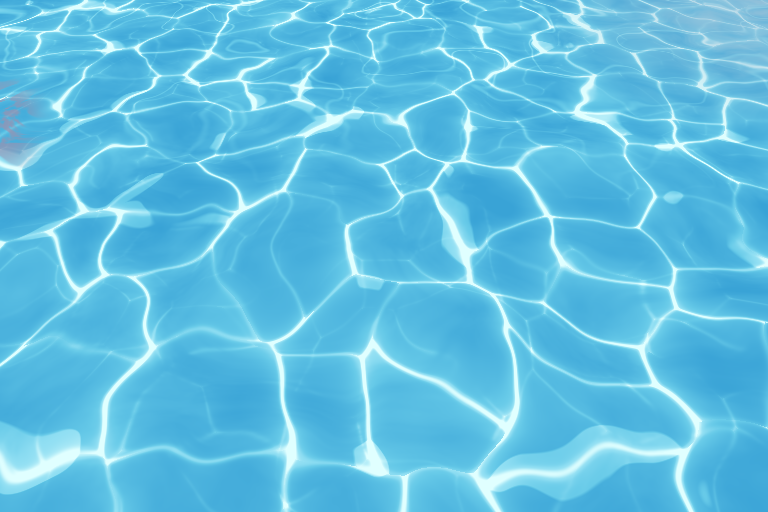
Reproduce this texture procedurally as a Shadertoy shader.

```glsl
const vec3 DEEP = vec3(0.225, 0.64, 0.84);
const vec3 SHALLOW = vec3(0.40, 0.79, 0.91);
const vec3 PALE = vec3(0.56, 0.87, 0.95);
const vec3 SUNLIT = vec3(0.88, 1.0, 1.0);
const vec3 HAZE = vec3(0.62, 0.76, 0.85);
const vec3 ROSE = vec3(0.62, 0.56, 0.68);

const float HORIZON = 1.5;               // height of the vanishing line
const vec2 CELL_DENSITY = vec2(5.3, 7.2);
const float JITTER = 0.86;
const float LINE_WIDTH = 0.026;
const float HALO_WIDTH = 0.12;
const float BEND = 0.55;
const float FINE_BEND = 0.16;

vec2 hash2(vec2 p) {
    vec3 q = fract(p.xyx * vec3(0.1031, 0.1030, 0.0973));
    q += dot(q, q.yzx + 33.33);
    return fract((q.xx + q.yz) * q.zy);
}

vec2 noise2(vec2 p) {
    vec2 i = floor(p), f = fract(p);
    f = f * f * (3.0 - 2.0 * f);
    return mix(mix(hash2(i), hash2(i + vec2(1, 0)), f.x),
               mix(hash2(i + vec2(0, 1)), hash2(i + vec2(1, 1)), f.x), f.y);
}

float fbm(vec2 p) {
    float sum = 0.0, amp = 0.5;
    for (int i = 0; i < 4; i++) {
        sum += amp * noise2(p).x;
        p = mat2(1.6, 1.2, -1.2, 1.6) * p + 7.3;
        amp *= 0.5;
    }
    return sum / 0.9375;
}

vec2 cellPoint(vec2 id) {
    return id + 0.5 + JITTER * (hash2(id) - 0.5);
}

// Light gathered along cell borders: x = sharp line, y = soft halo, z = folded sheet
vec3 caustic(vec2 p, vec2 pixel) {
    vec2 base = floor(p), homeId = base, home = vec2(0.0);
    float best = 1e3;
    for (int j = -1; j <= 1; j++)
    for (int i = -1; i <= 1; i++) {
        vec2 id = base + vec2(i, j);
        vec2 r = cellPoint(id) - p;
        float d = dot(r, r);
        if (d < best) { best = d; home = r; homeId = id; }
    }

    float swell = noise2(p * 2.1 + 40.0).x;
    vec3 light = vec3(0.0);
    for (int j = -2; j <= 2; j++)
    for (int i = -2; i <= 2; i++) {
        vec2 id = homeId + vec2(i, j);
        if (i == 0 && j == 0) continue;
        vec2 r = cellPoint(id) - p;
        vec2 n = normalize(r - home);
        float d = dot(0.5 * (r + home), n);

        // Each border has its own strength; upright ones are brighter
        vec2 rnd = hash2(id + homeId + 71.0);
        float strength = mix(0.25, 1.0, smoothstep(0.05, 0.7, rnd.x));
        strength *= mix(0.5, 1.0, abs(n.x));
        float w = LINE_WIDTH * mix(0.6, 1.5, swell);
        float blur = length(vec2(w, 0.6 * length(n * pixel)));
        light.x += strength * exp(-d * d / (blur * blur)) * w / blur;
        light.y += strength * exp(-d / HALO_WIDTH);

        float fold = 0.2 * smoothstep(0.58, 0.85, swell) * step(0.72, rnd.y);
        float soft = 0.012 + length(n * pixel);
        light.z = max(light.z, smoothstep(soft, -soft, d - fold)
                             * smoothstep(0.0, 0.05, fold));
    }
    return light;
}

vec3 waterRamp(float t) {
    vec3 c = mix(DEEP, SHALLOW, clamp(t / 0.4, 0.0, 1.0));
    c = mix(c, PALE, smoothstep(0.38, 0.62, t));
    return mix(c, SUNLIT, smoothstep(0.58, 1.0, t));
}

void mainImage(out vec4 fragColor, in vec2 fragCoord) {
    vec2 uv = fragCoord / iResolution.y;
    float aspect = iResolution.x / iResolution.y;
    float x = uv.x - 0.5 * aspect;

    // Perspective view of the pool surface
    float away = 1.0 / (HORIZON - uv.y);
    vec2 plane = CELL_DENSITY * away * vec2(x, 1.0);
    vec2 pixel = CELL_DENSITY * vec2(away, away * away) / iResolution.y;
    float far = smoothstep(0.55, 1.0, uv.y);

    // Waves bend the network
    vec2 p = plane + BEND * (noise2(plane * 1.1 + 3.0) - 0.5);
    p += FINE_BEND * (noise2(plane * 3.0 + 19.0) - 0.5);

    vec3 net = caustic(p, pixel);
    vec3 veil = caustic(p * 1.55 + 13.0, pixel * 1.55);
    float patches = fbm(plane * 0.9 + 5.0);
    float silk = fbm(p * vec2(2.2, 3.4) + 4.0 * noise2(p * 0.8));

    float light = 0.36 * (patches - 0.26) + 0.18 * (silk - 0.4);
    light += 0.30 * net.y + 0.70 * net.x + 0.30 * net.z;
    light += (0.17 * veil.x + 0.05 * veil.y) * smoothstep(0.3, 0.65, silk);

    // Small looping glints on the distant ripples
    float ripple = abs(noise2(p * 1.3 + 27.0).x - 0.62);
    float glintWidth = 0.025 + 0.4 * pixel.y;
    light += 0.28 * far * smoothstep(glintWidth, 0.0, ripple);

    vec3 color = waterRamp(light);

    // Sky haze in the far corner and faint rosy reflections at the left
    float corner = smoothstep(0.45, 0.0, length((uv - vec2(aspect, 1.0)) * vec2(0.8, 1.5)));
    color = mix(color, HAZE, corner * mix(0.35, 0.95, silk));
    float rose = smoothstep(0.13, 0.03, length((uv - vec2(0.0, 0.76)) * vec2(1.2, 1.0)));
    color = mix(color, ROSE, 0.7 * rose * smoothstep(0.48, 0.62, silk));

    fragColor = vec4(color, 1.0);
}
```
